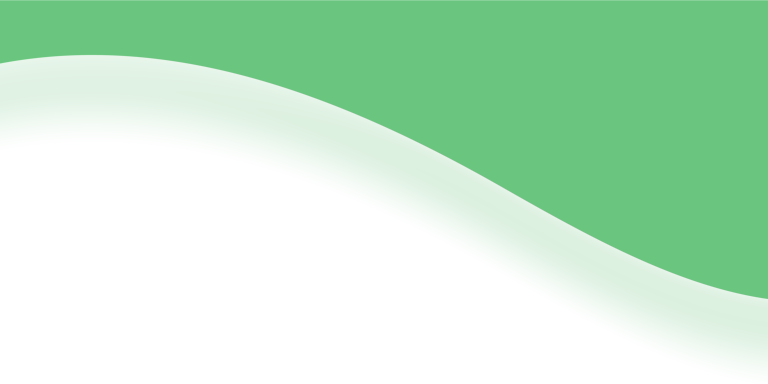
Write a Shadertoy shader that draws this background.

```glsl
float waveHeight(float x) {
    // Broad crest on the left, easing into a shallow trough on the right
    float a = (x - 0.2396) / 1.0625;
    float b = (x - 1.3021) / 0.6979;
    float crest = 0.1432 + a * a * (0.4193 - 0.0781 * a);
    float trough = 0.4844 + b * (0.3984 - b * (0.013 + 0.0911 * b));
    return 1.0 - (x < 1.3021 ? crest : trough);
}

void mainImage(out vec4 fragColor, in vec2 fragCoord) {
    vec2 p = fragCoord / iResolution.y;
    p.x *= 2.0 * iResolution.y / iResolution.x;
    float pixel = 1.0 / iResolution.y;

    const vec3 green = vec3(0.416, 0.773, 0.496);
    const vec3 mint = vec3(0.863, 0.943, 0.878);
    const vec3 white = vec3(1.0);

    float depth = waveHeight(p.x) - p.y;
    float slope = (waveHeight(p.x + 0.005) - waveHeight(p.x - 0.005)) / 0.01;

    // Soft mint shadow below the wave
    vec3 color = mix(mint, white, smoothstep(0.07, 0.245, depth));

    // Pale rim, wider towards the left
    float rimWidth = mix(0.06, 0.012, smoothstep(0.2, 1.2, p.x));
    color = mix(color, white, 0.35 * exp(-max(depth, 0.0) / rimWidth));

    // Green area with an antialiased edge
    float edge = depth / sqrt(1.0 + slope * slope);
    color = mix(green, color, smoothstep(-0.75 * pixel, 0.75 * pixel, edge));

    // Faint light line along the top
    color = mix(color, white, 0.2 * smoothstep(0.9965, 0.9985, p.y));

    fragColor = vec4(color, 1.0);
}
```
